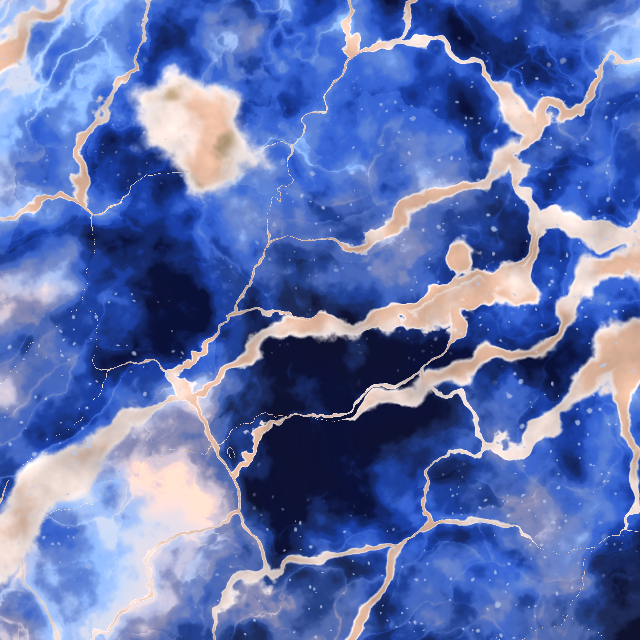
Give the GLSL for this texture, as a Shadertoy shader.

```glsl
// Polished sodalite: deep blue mineral crossed by pale and peach veins.

const vec3 INK    = vec3(0.05, 0.07, 0.20);
const vec3 NAVY   = vec3(0.10, 0.17, 0.38);
const vec3 ROYAL  = vec3(0.13, 0.26, 0.58);
const vec3 AZURE  = vec3(0.28, 0.42, 0.75);
const vec3 HAZE   = vec3(0.46, 0.54, 0.76);
const vec3 FROST  = vec3(0.73, 0.79, 0.92);
const vec3 CREAM  = vec3(0.94, 0.90, 0.90);
const vec3 PEACH  = vec3(0.85, 0.69, 0.60);
const vec3 OCHRE  = vec3(0.64, 0.55, 0.44);

const vec2 POCKET = vec2(0.33, 0.78);   // centre of the ochre inclusion
const vec2 CORNER = vec2(0.10, 0.05);   // centre of the pale lower area
const float WARP = 0.24;                // large bending of the veins
const float FRAY = 0.045;               // small raggedness of the veins
const float BASE_TONE = 0.19;
const float TONE_CONTRAST = 1.7;
const float SPECK_SHARE = 0.10;

float hash(vec2 p) {
    vec3 q = fract(vec3(p.xyx) * 0.1031);
    q += dot(q, q.yzx + 33.33);
    return fract((q.x + q.y) * q.z);
}

vec2 hash2(vec2 p) {
    return vec2(hash(p), hash(p + 57.3));
}

float noise(vec2 p) {
    vec2 i = floor(p), f = fract(p);
    f = f * f * (3.0 - 2.0 * f);
    return mix(mix(hash(i), hash(i + vec2(1, 0)), f.x),
               mix(hash(i + vec2(0, 1)), hash(i + vec2(1, 1)), f.x), f.y);
}

float fbm(vec2 p) {
    float sum = 0.0, amp = 0.516;
    for (int i = 0; i < 5; i++) {
        sum += amp * noise(p);
        p = mat2(1.6, 1.2, -1.2, 1.6) * p + 11.7;
        amp *= 0.5;
    }
    return sum;
}

vec2 fbm2(vec2 p) {
    return vec2(fbm(p), fbm(p + 43.1)) - 0.5;
}

// x: gap to the nearest cell border, y: random value of the cell
vec2 cells(vec2 p) {
    vec2 home = floor(p);
    float near = 9.0, second = 9.0, id = 0.0;
    for (int y = -1; y <= 1; y++)
    for (int x = -1; x <= 1; x++) {
        vec2 c = home + vec2(x, y);
        float d = length(c + hash2(c) - p);
        if (d < near) { second = near; near = d; id = hash(c + 9.1); }
        else second = min(second, d);
    }
    return vec2(second - near, id);
}

float specks(vec2 p, float px) {
    vec2 c = floor(p);
    float size = mix(0.06, 0.26, pow(hash(c + 3.7), 3.0));
    float d = length(fract(p) - mix(vec2(0.3), vec2(0.7), hash2(c)));
    return step(hash(c + 71.0), SPECK_SHARE) * (1.0 - smoothstep(size * 0.5, size + px, d));
}

vec3 stoneColor(float t) {
    vec3 c = mix(INK, NAVY, smoothstep(-0.05, 0.14, t));
    c = mix(c, ROYAL, smoothstep(0.14, 0.28, t));
    c = mix(c, AZURE, smoothstep(0.28, 0.44, t));
    c = mix(c, HAZE, smoothstep(0.44, 0.60, t));
    c = mix(c, FROST, smoothstep(0.60, 0.80, t));
    return mix(c, CREAM, smoothstep(0.80, 1.0, t));
}

void mainImage(out vec4 fragColor, in vec2 fragCoord) {
    vec2 uv = fragCoord / iResolution.xy;
    vec2 p = uv + WARP * fbm2(uv * 4.0 + 3.0) + FRAY * fbm2(uv * 21.0);
    float grain = fbm(uv * 18.0 + 5.0) - 0.5;
    float patches = fbm(p * 3.0 + 61.0);

    // Pale areas: upper edge, lower corner and around the inclusion
    float pale = smoothstep(0.62, 0.98, p.y) * mix(1.0, 0.75, uv.x);
    pale += 1.0 - smoothstep(0.05, 0.55, length((p - CORNER) * vec2(0.9, 1.3)));
    pale += 0.7 * (1.0 - smoothstep(0.05, 0.32, length(p - POCKET)));
    pale = clamp(pale, 0.0, 1.0);

    // Cracks along a rising diagonal, and a finer web
    vec2 q = mat2(0.82, -0.57, 0.57, 0.82) * p;
    vec2 crack = cells(q * vec2(2.8, 4.6) + 4.0);
    vec2 web = cells(q * vec2(8.0, 11.0) + 19.0);
    float strength = smoothstep(0.38, 0.62, fbm(p * 2.5 + 31.0) + 0.13 * pale);
    float crackWidth = strength * mix(0.03, 0.17, smoothstep(0.42, 0.68, patches)) + 0.001;

    // Two main veins, one arching across and one branch at the right
    float swell = smoothstep(0.35, 0.65, fbm(uv * 7.0 + 13.0));
    float arch = abs(p.y - (0.12 + p.x - 0.55 * p.x * p.x));
    float archWidth = mix(0.007, 0.024, swell) + 0.06 * (1.0 - smoothstep(0.0, 0.3, uv.x));
    float branch = abs(p.y - (0.38 + 0.42 * (p.x - 0.6)));
    float branchWidth = mix(0.012, 0.042, swell) * smoothstep(0.57, 0.72, p.x) + 0.0005;

    float depth = max(1.0 - arch / archWidth, 1.0 - branch / branchWidth);
    depth = max(depth, 1.0 - crack.x / crackWidth);
    depth = max(depth, 1.0 - length((p - POCKET) * vec2(1.0, 1.5)) / 0.125);
    depth += 1.1 * grain;

    // Blue body with halos, wisps and slightly different blocks
    float wisp = exp(-28.0 * abs(fbm(p * 8.0 + 7.0) - 0.5));
    float t = BASE_TONE + TONE_CONTRAST * (fbm(p * 4.5 + 23.0) - 0.5) + 0.75 * grain;
    t += 0.36 * pale + 0.12 * (crack.y - 0.5) + 0.10 * (web.y - 0.5);
    t += 0.30 * strength * exp(-7.0 * crack.x) + 0.16 * exp(-22.0 * min(arch, branch + 0.15 * (1.0 - smoothstep(0.5, 0.7, uv.x))));
    t += (0.12 + 0.30 * pale) * (wisp * 0.6 + exp(-16.0 * web.x) * smoothstep(0.42, 0.6, patches));
    vec3 color = stoneColor(t);
    color *= mix(vec3(0.78, 0.95, 1.12), vec3(1.16, 1.0, 0.92), smoothstep(0.36, 0.64, fbm(p * 3.5 + 87.0)));

    // Vein filling: cream rims, peach hearts, ochre in the inclusion
    float stain = smoothstep(0.40, 0.60, fbm(uv * 9.0 + 37.0));
    float ochre = 1.0 - smoothstep(0.05, 0.13, length(p - POCKET));
    vec3 heart = mix(PEACH, OCHRE, ochre * smoothstep(0.42, 0.56, fbm(uv * 13.0)));
    vec3 filling = mix(CREAM, heart, smoothstep(0.25, 0.7, depth) * mix(0.25, 1.0, stain));
    filling *= 1.0 + 0.5 * grain;
    color = mix(color, filling, smoothstep(0.0, 0.38, depth));

    // Scattered bright flecks at two sizes
    for (int i = 0; i < 2; i++) {
        float scale = 46.0 + 44.0 * float(i);
        float fleck = specks((uv + 0.012 * fbm2(uv * 40.0)) * scale, scale / iResolution.y);
        color = mix(color, FROST, 0.75 * fleck * smoothstep(0.38, 0.58, patches + 0.05));
    }
    fragColor = vec4(clamp(color, 0.0, 1.0), 1.0);
}
```
